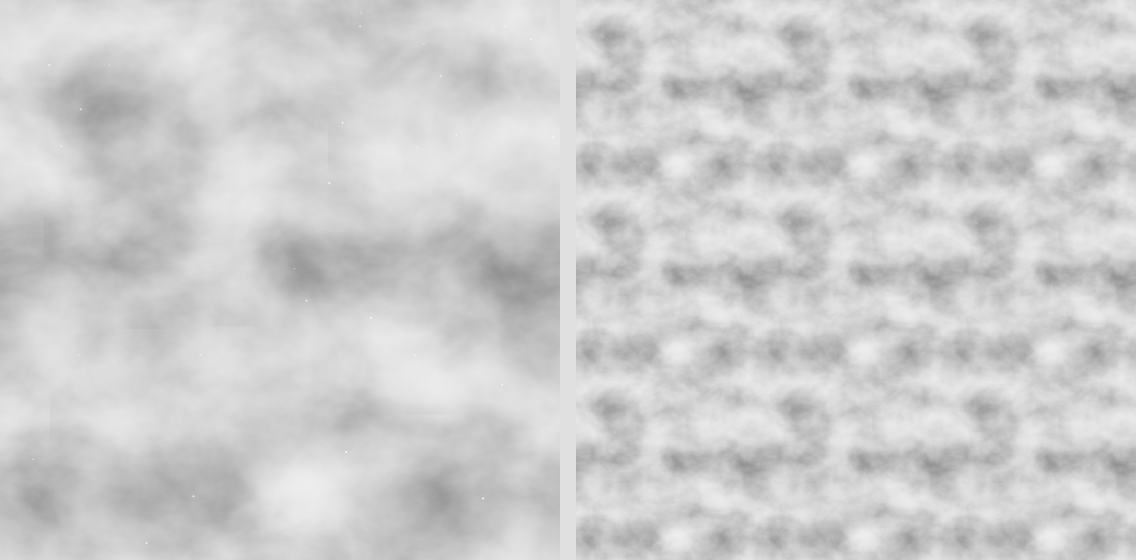
Left, the tile; right, the same tile 3 across and 3 down.
Give the GLSL for this texture, as a Shadertoy shader.

```glsl
// Soft pale grey clouds with faint hairline steps and tiny white specks, tiling.
// Wrapping gradient noise, bent by a second noise, is summed over octaves and
// mapped to grey; hairlines and specks are scattered on grids by a cell hash.

const float MEAN_GREY = 0.815;
const float CONTRAST = 0.225;
const float SHADOW_SKEW = 0.1;
const float WARP = 0.035;
const float HAIRLINE_DEPTH = 0.025;
const float SPECK_GREY = 0.98;
const float TAU = 6.2831853;

// Integer hash of a cell and a seed, giving two values in 0..1
vec2 hash2(ivec2 cell, int seed) {
    uvec2 q = uvec2(cell) * uvec2(1597u, 3812u) + uint(seed) * uvec2(7919u, 6271u);
    uint h = (q.x ^ (q.y * 2741u)) * 747796u + 28913u;
    h = (h ^ (h >> 15)) * 739391u;
    h = (h ^ (h >> 13)) * 973657u;
    h ^= h >> 16;
    return vec2(float(h & 65535u), float(h >> 16)) / 65536.0;
}

// Contribution of one lattice corner: a unit gradient dotted with the offset
float cornerSlope(ivec2 corner, vec2 offset, ivec2 period, int seed) {
    float angle = TAU * hash2(corner % period, seed).x;
    return dot(vec2(cos(angle), sin(angle)), offset);
}

// Gradient noise that repeats after a whole number of cells on each axis
float gradientNoise(vec2 p, ivec2 period, int seed) {
    p = mod(p, vec2(period));
    ivec2 cell = ivec2(floor(p));
    vec2 f = fract(p);
    vec2 fade = f * f * f * (f * (f * 6.0 - 15.0) + 10.0);
    float a = cornerSlope(cell, f, period, seed);
    float b = cornerSlope(cell + ivec2(1, 0), f - vec2(1, 0), period, seed);
    float c = cornerSlope(cell + ivec2(0, 1), f - vec2(0, 1), period, seed);
    float d = cornerSlope(cell + ivec2(1, 1), f - vec2(1, 1), period, seed);
    return mix(mix(a, b, fade.x), mix(c, d, fade.x), fade.y);
}

// Octave sum; each octave is shifted so the lattices do not line up
float clouds(vec2 uv, ivec2 basePeriod, int octaves, float gain, int seed) {
    float sum = 0.0;
    float amplitude = 1.0;
    ivec2 period = basePeriod;
    for (int i = 0; i < octaves; i++) {
        vec2 shift = hash2(ivec2(i, 3), 91);
        sum += amplitude * gradientNoise(uv * vec2(period) + shift, period, seed + i);
        amplitude *= gain;
        period *= 2;
    }
    return sum;
}

// Smooth displacement that bends the clouds into uneven, partly crisp edges
vec2 warpOffset(vec2 uv, ivec2 period, float amount) {
    vec2 p = uv * vec2(period);
    return amount * vec2(gradientNoise(p, period, 61), gradientNoise(p, period, 62));
}

// Short straight steps, horizontal or vertical, each fading away on one side
float hairlines(vec2 uv, int grid, float density, int seed) {
    vec2 p = fract(uv) * float(grid);
    ivec2 cell = ivec2(floor(p));
    vec2 choice = hash2(cell, seed);
    vec2 d = fract(p) - mix(vec2(0.4), vec2(0.6), hash2(cell, seed + 1));
    d = choice.y < 0.7 ? d : d.yx;
    float span = 1.0 - smoothstep(0.1, 0.35, abs(d.x));
    float edge = smoothstep(-0.006, 0.006, d.y);
    float fadeOut = 1.0 - smoothstep(0.0, 0.25, d.y);
    return step(choice.x, density) * span * edge * fadeOut;
}

// Coverage of sparse round dots, at most one in each grid cell
float specks(vec2 uv, int grid, float density, float radius, int seed) {
    vec2 p = fract(uv) * float(grid);
    ivec2 cell = ivec2(floor(p));
    vec2 centre = 0.1 + 0.8 * hash2(cell, seed);
    vec2 choice = hash2(cell, seed + 1);
    float dist = length(fract(p) - centre) / float(grid);
    float dotShape = 1.0 - smoothstep(0.3 * radius, radius, dist);
    return dotShape * step(choice.x, density) * mix(0.3, 1.0, choice.y);
}

void mainImage(out vec4 fragColor, in vec2 fragCoord) {
    vec2 uv = fragCoord / iResolution.xy;

    // Cloud tone, with shadows deeper than highlights
    vec2 bent = uv + warpOffset(uv, ivec2(5), WARP);
    float cloud = clouds(bent, ivec2(4, 5), 6, 0.48, 23);
    float grey = MEAN_GREY + CONTRAST * cloud - SHADOW_SKEW * cloud * cloud;

    // Faint hairline steps
    grey -= HAIRLINE_DEPTH * hairlines(uv, 6, 0.14, 71);
    grey = clamp(grey, 0.56, 0.94);

    // Bright specks
    float speck = specks(uv, 24, 0.045, 0.0026, 41);
    grey = mix(grey, SPECK_GREY, speck);

    fragColor = vec4(vec3(grey), 1.0);
}
```
